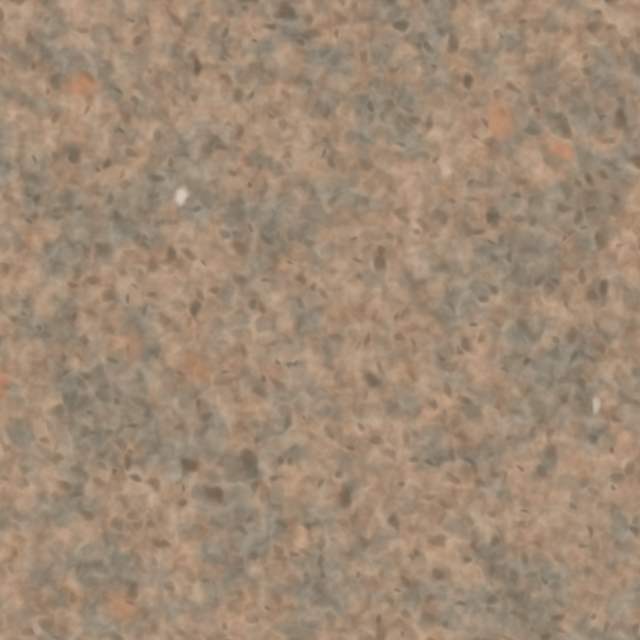
Give the GLSL for this texture, as a WebGL 1 fragment shader.

```glsl
precision highp float;
// Weathered sandstone: soft tan ground mottled by gradient noise, with
// hazy grey patches, blurred grey grains and small dark pits. Rare rust
// stains and pale quartz chips are scattered through jittered cells.

uniform vec2 u_resolution;

const vec3 TAN = vec3(0.668, 0.563, 0.470);
const vec3 GREY = vec3(0.560, 0.517, 0.455);
const vec3 GRAIN = vec3(0.515, 0.472, 0.415);
const vec3 PIT = vec3(0.365, 0.315, 0.255);
const vec3 SAND = vec3(0.745, 0.625, 0.520);
const vec3 RUST = vec3(0.780, 0.510, 0.365);
const vec3 QUARTZ = vec3(0.860, 0.810, 0.760);
const float TAU = 6.2831853;

float hash(vec2 p) {
  return fract(sin(dot(p, vec2(127.1, 311.7))) * 43758.5453);
}

mat2 rotation(float angle) {
  float c = cos(angle), s = sin(angle);
  return mat2(c, s, -s, c);
}

float cornerSlope(vec2 cell, vec2 offset) {
  float angle = TAU * hash(cell);
  return dot(vec2(cos(angle), sin(angle)), offset);
}

// Gradient noise centred on zero.
float noise(vec2 p) {
  vec2 i = floor(p), f = fract(p);
  vec2 w = f * f * f * (f * (f * 6.0 - 15.0) + 10.0);
  vec2 x = vec2(1.0, 0.0), y = vec2(0.0, 1.0);
  float low = mix(cornerSlope(i, f), cornerSlope(i + x, f - x), w.x);
  float high = mix(cornerSlope(i + y, f - y), cornerSlope(i + 1.0, f - 1.0), w.x);
  return mix(low, high, w.y);
}

float layer(vec2 p, float scale, float seed) {
  return noise(rotation(seed) * p * scale + seed * 17.3);
}

// Soft elongated spots, one per occupied cell; radii are in cell units.
float spots(vec2 p, float scale, float density, vec2 radii, float softness, float seed) {
  vec2 q = rotation(0.4) * p * scale + seed * 13.7;
  vec2 home = floor(q);
  float cover = 0.0;
  for (int j = -1; j <= 1; j++) {
    for (int i = -1; i <= 1; i++) {
      vec2 cell = home + vec2(float(i), float(j));
      vec2 jitter = vec2(hash(cell + 3.1), hash(cell + 7.7));
      float present = step(hash(cell + 11.3), density);
      float radius = mix(radii.x, radii.y, hash(cell + 19.9));
      float strength = mix(0.4, 1.0, hash(cell + 23.5));
      vec2 d = rotation(0.5 + 2.2 * (hash(cell + 31.7) - 0.5)) * (q - cell - jitter);
      float dist = length(d * vec2(0.8, 1.3)) / radius;
      float spot = 1.0 - smoothstep(1.0 - softness, 1.0 + softness, dist);
      cover = max(cover, present * strength * spot);
    }
  }
  return cover;
}

vec3 stone(vec2 p) {
  // Bend the domain so that grain outlines become irregular.
  vec2 warp = vec2(layer(p, 48.0, 1.3), layer(p, 48.0, 2.1));
  vec2 q = p + 0.007 * warp;

  // Broad patches and middle-sized mottling.
  float patches = layer(p, 6.0, 0.7) + 0.9 * layer(q, 15.0, 1.9) + 0.6 * layer(q, 32.0, 2.6);
  vec3 color = mix(TAN, GREY, 0.85 * smoothstep(-0.25, 0.5, patches));
  float mottle = 0.06 * layer(p, 11.0, 3.2) + 0.10 * layer(q, 34.0, 0.9)
               + 0.085 * layer(q, 68.0, 1.6) + 0.03 * layer(p, 130.0, 2.3);
  color += mottle * vec3(1.0, 0.96, 0.90);
  color += 0.035 * layer(q, 24.0, 4.1) * vec3(1.0, -0.1, -0.6);

  // Grains and pits.
  color = mix(color, SAND, 0.40 * spots(q, 25.0, 0.35, vec2(0.2, 0.42), 0.6, 1.0));
  color = mix(color, GRAIN, 0.50 * spots(q, 27.0, 0.42, vec2(0.22, 0.45), 0.5, 2.0));
  color = mix(color, PIT, 0.42 * spots(q, 40.0, 0.34, vec2(0.16, 0.36), 0.6, 3.0));
  color = mix(color, PIT, 0.60 * spots(q, 19.0, 0.14, vec2(0.13, 0.24), 0.6, 4.0));

  // Rare accents.
  color = mix(color, RUST, 0.60 * spots(q, 8.0, 0.12, vec2(0.08, 0.19), 0.8, 5.0));
  color = mix(color, QUARTZ, 0.85 * spots(q, 11.0, 0.06, vec2(0.06, 0.14), 0.5, 6.0));
  return color;
}

void main() {
  vec2 p = gl_FragCoord.xy / min(u_resolution.x, u_resolution.y);
  gl_FragColor = vec4(clamp(stone(p), 0.0, 1.0), 1.0);
}
```
